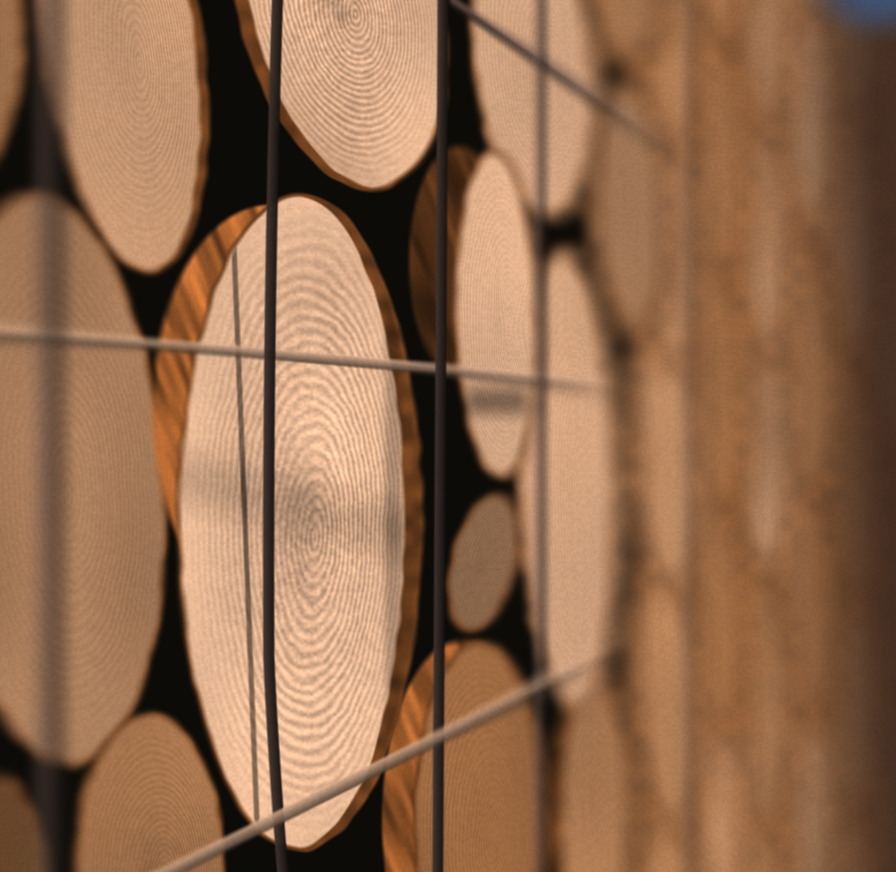
This texture is drawn by a Shadertoy shader. Its source:

```glsl
// Stacked cut logs seen along a wire mesh, with a shallow depth of field.
// Sheared ellipses form the cut ends, warped radial waves the year rings and
// curved strands the mesh; edges soften away from the focal column.

const float FOCUS_X = 0.39;
const float BLUR_MIN = 0.0022;
const float BLUR_LEFT = 0.10;
const float BLUR_RIGHT = 0.27;
const float RING_COUNT = 25.0;
const float RING_DEPTH = 0.13;
const float GRAIN_DEPTH = 0.16;
const vec3 PALE = vec3(0.90, 0.72, 0.585);
const vec3 OCHRE = vec3(0.66, 0.43, 0.25);
const vec3 BARK = vec3(0.40, 0.23, 0.11);
const vec3 GAP = vec3(0.05, 0.043, 0.03);
const vec3 HAZE = vec3(0.38, 0.26, 0.18);
const vec3 STEEL = vec3(0.17, 0.135, 0.12);
const vec3 LIT_STEEL = vec3(0.56, 0.45, 0.37);
const vec3 SHADE = vec3(0.20, 0.13, 0.10);
const vec3 SKY = vec3(0.25, 0.32, 0.44);
const vec4 MAIN_LOG = vec4(0.344, 0.402, 0.141, 0.378);

vec2 p;      // position in canvas heights
vec3 col;    // colour painted so far
float soft;  // edge blur at p

float hash(vec2 v) {
    return fract(sin(dot(v, vec2(127.1, 311.7))) * 43758.5453);
}

float noise(vec2 v) {
    vec2 i = floor(v), f = fract(v), e = vec2(1, 0);
    f = f * f * (3.0 - 2.0 * f);
    return mix(mix(hash(i), hash(i + e), f.x),
               mix(hash(i + e.yx), hash(i + e.xx), f.x), f.y);
}

float blurAt(float x) {
    float d = x - FOCUS_X;
    return BLUR_MIN + min(d * d * (d < 0.0 ? BLUR_LEFT : BLUR_RIGHT), 0.035);
}

float ellipse(vec2 q, vec2 r) {
    float k = length(q / r);
    return k * (k - 1.0) / (length(q / (r * r)) + 1e-5);
}

// 1 on a line of half width w, falling to 0 at distance w + s
float band(float d, float w, float s) {
    return 1.0 - smoothstep(w, w + s, abs(d));
}

void paint(vec3 tone, float d) {
    col = mix(col, tone, 1.0 - smoothstep(-soft, soft, d));
}

// Rough flank; shape holds centre and radii
void bark(vec4 shape, float light) {
    float fibre = noise(vec2(p.x * 110.0 + p.y * 45.0, p.y * 14.0));
    paint(BARK * light * (0.55 + 0.9 * fibre), ellipse(p - shape.xy, shape.zw));
}

// Cut end; the sign of rim picks the side on which bark shows
void cutLog(vec4 shape, float shear, float rim, float pale, float light) {
    vec2 q = p - shape.xy, r = shape.zw;
    q.x += shear * q.y;
    float sharp = BLUR_MIN / soft, k = length(q / r);
    float d = ellipse(q, r) + 0.004 * (noise(p * 45.0) - 0.5);
    float ring = length((q - vec2(0.02, -0.02) * (1.0 - k)) / r);
    ring += 0.035 * noise(p * 18.0) + 0.012 * noise(p * 70.0);
    float wave = sin(ring * RING_COUNT * 6.2832) * (0.55 + 0.45 * noise(p * 12.0));
    float grain = noise(p * 260.0) - 0.8 + 0.6 * noise(p * 130.0);
    float relief = RING_DEPTH * wave * smoothstep(1.05, 0.65, k) + GRAIN_DEPTH * grain * (1.3 - k);
    vec3 wood = mix(OCHRE, PALE, pale) * light;
    wood *= 0.9 + 0.18 * noise(p * vec2(11, 6) + shape.xy * 20.0) + relief * sharp;
    wood *= 1.0 - 0.16 * smoothstep(0.35, 0.0, k) * sharp;
    paint(BARK * (0.8 + 0.5 * noise(p * 60.0)), d);
    paint(wood, d + 0.004 + max(0.0, rim * q.x / r.x));
}

// Strand from its signed distance, brighter on the positive side
void wire(float d, float w, float blur, vec3 tone, float opacity) {
    float body = 1.0 - smoothstep(w - blur, w + blur, abs(d));
    col = mix(col, tone * (1.0 + 0.5 * clamp(d / w, -1.0, 1.0)), body * opacity);
}

void mainImage(out vec4 fragColor, in vec2 fragCoord) {
    p = fragCoord / iResolution.y;
    soft = blurAt(p.x);
    col = mix(GAP, HAZE, smoothstep(0.66, 0.84, p.x));

    // Receding stack
    for (int n = 0; n < 30; n++) {
        float i = float(5 - n / 5), j = float(n % 5), h = hash(vec2(i, j) + 3.0);
        float y = (j + 0.5 * mod(i, 2.0) + 0.25 * h) * 0.26 - 0.08;
        cutLog(vec4(0.765 + 0.052 * i, y, 0.043, 0.15), 0.05, 0.0, 0.15 + 0.5 * h, 0.98 - 0.065 * i);
    }

    // Right of the focal column
    cutLog(vec4(0.72, 1, 0.045, 0.07), 0.0, 0.0, 0.3, 0.85);
    cutLog(vec4(0.724, 0.76, 0.047, 0.14), 0.05, 0.0, 0.5, 0.85);
    cutLog(vec4(0.68, 0.06, 0.05, 0.16), 0.0, -0.015, 0.3, 0.92);
    cutLog(vec4(0.555, 0.355, 0.04, 0.08), -0.2, 0.0, 0.5, 0.7);
    cutLog(vec4(0.652, 0.45, 0.06, 0.262), 0.03, 0.0, 0.75, 0.95);
    cutLog(vec4(0.612, 0.93, 0.072, 0.18), 0.1, 0.0, 0.8, 0.95);
    bark(vec4(0.525, 0.7, 0.056, 0.132), 0.75);
    cutLog(vec4(0.57, 0.638, 0.05, 0.188), 0.03, 0.0, 0.85, 0.98);
    col *= 1.0 - 0.4 * band(p.y - 0.54, 0.0, 0.03) * band(p.x - 0.57, 0.02, 0.03);
    bark(vec4(0.53, 0.06, 0.092, 0.205), 1.5);
    cutLog(vec4(0.55, 0.06, 0.076, 0.205), 0.0, 0.0, 0.1, 0.86);

    // Left of the focal column
    cutLog(vec4(-0.027, 0.96, 0.055, 0.15), 0.0, 0.0, 0.3, 0.85);
    cutLog(vec4(0.141, 0.946, 0.094, 0.26), 0.12, 0.008, 0.65, 0.94);
    cutLog(vec4(0.06, 0.45, 0.131, 0.328), 0.06, 0.0, 0.5, 0.84);
    cutLog(vec4(-0.005, -0.01, 0.06, 0.12), 0.0, 0.0, 0.1, 0.65);
    cutLog(vec4(0.172, 0.01, 0.087, 0.172), 0.0, 0.0, 0.25, 0.88);

    // Focal logs, and mesh shadows on the large one
    cutLog(vec4(0.388, 1, 0.119, 0.218), 0.18, -0.016, 0.9, 0.99);
    bark(vec4(0.31, 0.53, 0.135, 0.235), 1.6);
    cutLog(MAIN_LOG, 0.0, 0.02, 0.95, 1.02);
    float onFace = smoothstep(0.0, -0.008, ellipse(p - MAIN_LOG.xy, MAIN_LOG.zw));
    float shadow = 0.48 * band(p.x - 0.297 + 0.04 * p.y, 0.001, 0.004);
    shadow += 0.22 * band(p.x - 0.451, 0.003, 0.013);
    shadow += 0.16 * band(p.y - 0.505 + 0.25 * p.x, 0.0, 0.06);
    col *= 1.0 - onFace * shadow;

    // Mesh
    float fade = smoothstep(0.74, 0.6, p.x);
    float topFade = smoothstep(0.51, 0.52, p.x) * smoothstep(0.82, 0.62, p.x);
    float bend = p.y - 0.35;
    float sway = 0.024 * bend * bend + 0.07 * pow(max(0.0, 0.25 - p.y), 1.2);
    wire(p.y - 0.618 + 0.07 * p.x + 0.025 * p.x * p.x, 0.0062, soft, LIT_STEEL, 0.9 * fade);
    wire(0.82 * (p.y - 1.0 + 0.68 * (p.x - 0.516)), 0.005, soft * 0.7, STEEL * 1.7, topFade);
    wire(0.058 - p.x, 0.017, 0.016, STEEL * 1.5, 0.55);
    wire(0.62 - p.x, 0.007, 0.008, STEEL * 1.6, 0.6);
    wire(0.79 - p.x, 0.01, 0.016, STEEL * 2.0, 0.3);
    wire(0.502 + 0.006 * p.y - p.x, 0.0062, 0.002, STEEL, 0.97);
    wire(0.308 + sway - p.x, 0.0064, 0.0018, STEEL, 0.97);
    wire(0.89 * (p.y - 0.5 * (p.x - 0.195)), 0.0075, soft, LIT_STEEL, 0.9 * fade);

    // Far shade, sky corner and film grain
    col = mix(col, SHADE, 0.75 * smoothstep(0.93, 1.04, p.x + 0.03 * p.y));
    col = mix(col, SKY, smoothstep(0.08, 0.01, length((p - 1.01) * vec2(0.8, 1.2))));
    col *= 0.97 + 0.06 * noise(p * 400.0);
    fragColor = vec4(clamp(col, 0.0, 1.0), 1.0);
}
```
